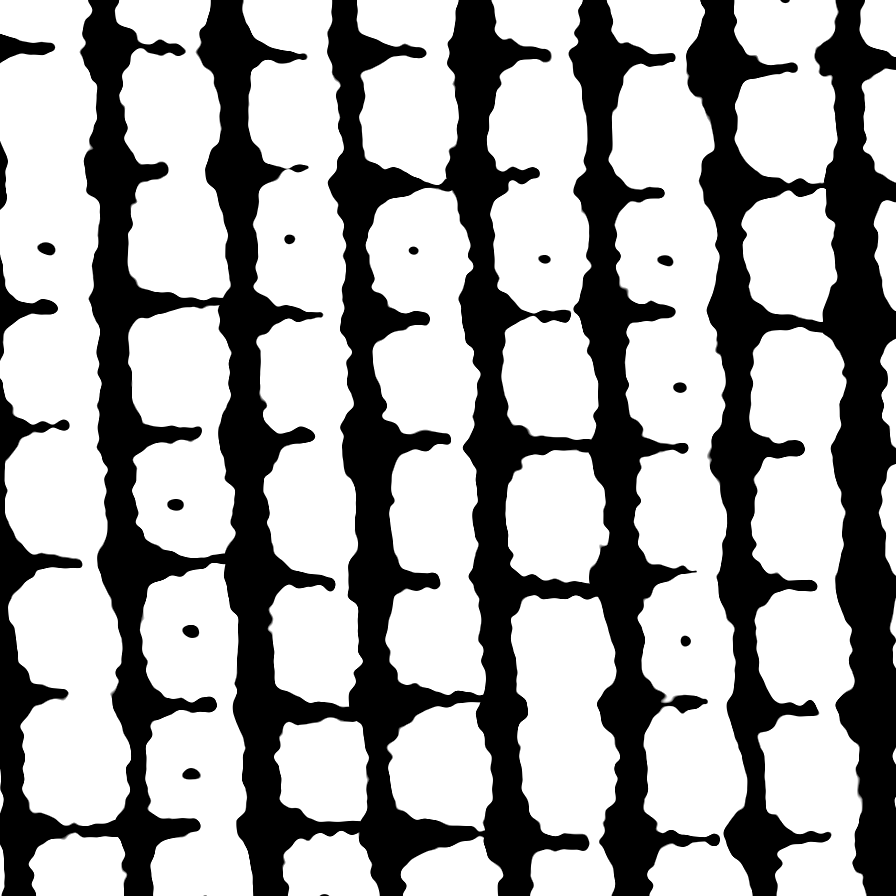
Give the GLSL for this pattern, as a Shadertoy shader.

```glsl
// Ragged black upright bars with tapering side spurs and specks, forming rows of rounded white cells
#define PERIOD vec2(0.138, 0.146)  // column and row spacing
#define ORIGIN vec2(0.112, 0.048)  // first bar and row, from the top left
#define SKEW vec2(0.045, 0.025)    // lean of bars, tilt of rows
#define BAR_HALF 0.0175
#define SPUR_ROOT 0.021
#define SPUR_TIP 0.0068
#define FILLET 0.034
#define ROUGHNESS 0.0125
#define SPECK_CHANCE 0.34
#define SPECK_RADIUS 0.0066

float hash(vec2 p) {
    vec3 q = fract(p.xyx * vec3(0.1031, 0.1030, 0.0973));
    q += dot(q, q.yzx + 33.33);
    return fract((q.x + q.y) * q.z);
}

float noise(vec2 p) {
    vec2 c = floor(p), f = fract(p);
    f = f * f * (3.0 - 2.0 * f);
    return mix(mix(hash(c), hash(c + vec2(1, 0)), f.x),
               mix(hash(c + vec2(0, 1)), hash(c + vec2(1, 1)), f.x), f.y);
}

float smoothMin(float a, float b, float k) {
    float h = max(k - abs(a - b), 0.0) / k;
    return min(a, b) - 0.25 * k * h * h;
}

// Spur growing right from a bar, with a short stub on its left
float spur(vec2 p, vec2 id) {
    float kind = hash(id + 71.0);
    float len = mix(0.058, 0.092, hash(id + 13.0));
    if (kind > 0.74) len = PERIOD.x;   // closes the cell
    if (kind < 0.07) len = 0.012;      // worn away
    float rise = (hash(id + 29.0) - 0.4) * 0.022;
    float stub = 0.018 * smoothstep(1.0, 5.0, id.x) * hash(id + 5.0);
    vec2 a = vec2(-stub, 0.0), axis = vec2(len, -rise) - a;
    float h = clamp(dot(p - a, axis) / dot(axis, axis), 0.0, 1.0);
    float root = SPUR_ROOT * mix(0.65, 1.25, hash(id + 47.0));
    float radius = mix(root, SPUR_TIP, smoothstep(0.0, 0.65, h));
    return length(p - a - axis * h) - radius;
}

// Upright bar that wanders and swells slowly along its length
float bar(vec2 p, float y, float column) {
    float wander = (noise(vec2(y * 5.0, column * 7.0 + 50.0)) - 0.5) * 0.014;
    float swell = (noise(vec2(y * 3.5, column * 7.0 + 90.0)) - 0.5) * 0.012;
    float width = BAR_HALF + swell + 0.004 * (hash(vec2(column, 8.0)) - 0.5);
    return abs(p.x - wander) - width;
}

// Occasional speck at the middle of a cell
float speck(vec2 grid) {
    vec2 id = floor(grid);
    if (hash(id + 101.0) > SPECK_CHANCE) return 1.0;
    vec2 jitter = vec2(hash(id + 17.0), hash(id + 37.0)) - 0.5;
    vec2 p = (grid - id - vec2(0.48, 0.5) - 0.14 * jitter) * PERIOD;
    p.x /= mix(1.0, 1.45, hash(id + 59.0));
    return length(p) - SPECK_RADIUS * mix(0.65, 1.1, hash(id + 83.0));
}

void mainImage(out vec4 fragColor, in vec2 fragCoord) {
    vec2 p = fragCoord / iResolution.y;
    p.y = 1.0 - p.y;
    vec2 grid = (p - ORIGIN - SKEW * p.yx) / PERIOD;

    // Bars on either side, each blended with its spurs
    float d = 1.0;
    for (int i = 0; i < 2; i++) {
        float column = floor(grid.x) + float(i);
        float spurs = 1.0;
        for (int j = -1; j <= 1; j++) {
            vec2 id = vec2(column, floor(grid.y + 0.5) + float(j));
            float shift = (hash(id + 3.0) - 0.5) * 0.014;
            vec2 local = (grid - id) * PERIOD - vec2(0.0, shift);
            spurs = min(spurs, spur(local, id));
        }
        vec2 local = vec2((grid.x - column) * PERIOD.x, 0.0);
        d = min(d, smoothMin(bar(local, p.y, column), spurs, FILLET));
    }

    // Lumpy ink edges
    float coarse = noise(p * 38.0 + 20.0) - 0.5;
    float fine = noise(p * 84.0 + 60.0) - 0.5;
    d += ROUGHNESS * (0.6 * coarse + 0.65 * fine);
    d = min(d, speck(grid) + 0.3 * ROUGHNESS * fine);

    float paper = clamp(0.5 + d * iResolution.y, 0.0, 1.0);
    fragColor = vec4(vec3(paper), 1.0);
}
```
